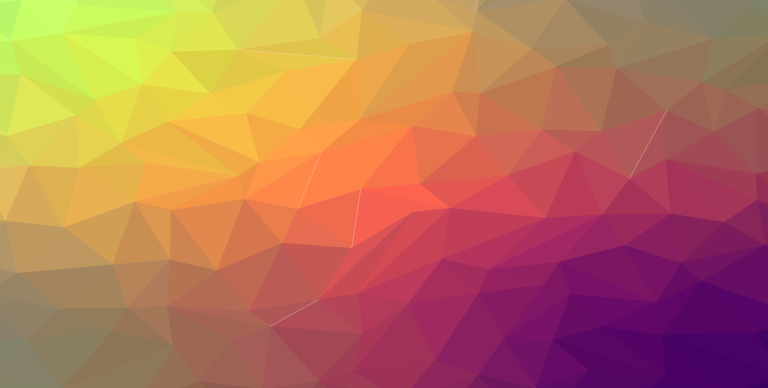
Write a Shadertoy shader that draws this background.

```glsl
// Low-poly gradient: a jittered, staggered lattice is split into flat triangles.
// Each triangle takes its colour from its centroid, as the mean of one ramp
// read left to right and the same ramp read top to bottom.

const vec2 CELL = vec2(0.160, 0.111);  // lattice spacing, in canvas heights
const float JITTER = 0.34;             // vertex scatter, in cells
const float LIFT = 0.13;               // rise of the rows across the centre
const float SHADE = 0.035;             // random brightness per triangle
const float GLINT_SHARE = 0.02;        // share of triangles with a bright seam
const float GLINT_WIDTH = 0.0011;
const float GLINT_ALPHA = 0.35;
const vec3 GLINT_COLOR = vec3(1.0, 0.86, 0.76);

// Lime, gold, coral, plum and indigo, evenly spaced
const int STOPS = 9;
const vec3 RAMP[STOPS] = vec3[STOPS](
    vec3(0.74, 1.00, 0.45), vec3(0.81, 0.97, 0.32), vec3(0.92, 0.82, 0.26),
    vec3(0.98, 0.63, 0.28), vec3(1.00, 0.40, 0.29), vec3(0.73, 0.22, 0.36),
    vec3(0.46, 0.06, 0.40), vec3(0.32, 0.01, 0.40), vec3(0.22, 0.00, 0.37));

vec2 hash22(vec2 p) {
    vec3 q = fract(p.xyx * vec3(0.1031, 0.1030, 0.0973));
    q += dot(q, q.yzx + 33.33);
    return fract((q.xx + q.yz) * q.zy);
}

float cross2(vec2 a, vec2 b) { return a.x * b.y - a.y * b.x; }

float rowLift(float x) { return LIFT * smoothstep(0.45, 1.45, x); }

vec3 ramp(float t) {
    float s = clamp(t, 0.0, 1.0) * float(STOPS - 1);
    int i = min(int(s), STOPS - 2);
    return mix(RAMP[i], RAMP[i + 1], s - float(i));
}

// Lattice vertex: odd rows shifted by half a cell, then scattered and lifted
vec2 vertex(vec2 id) {
    vec2 offset = (hash22(id + 41.0) - 0.5) * 2.0 * JITTER;
    vec2 v = (id + vec2(0.5 * mod(id.y, 2.0), 0.0) + offset) * CELL;
    return v + vec2(0.0, rowLift(v.x));
}

// Signed distance to the line a-b, positive on its right side
float edgeDist(vec2 p, vec2 a, vec2 b) {
    return -cross2(normalize(b - a), p - a);
}

float segmentDist(vec2 p, vec2 a, vec2 b) {
    vec2 ab = b - a;
    return length(p - a - ab * clamp(dot(p - a, ab) / dot(ab, ab), 0.0, 1.0));
}

// Adds a counterclockwise triangle: rgb is weighted colour, a is coverage
void addTriangle(vec2 p, vec2 a, vec2 b, vec2 c, float pixel,
                 inout vec4 sum, inout float glint) {
    vec2 centre = (a + b + c) / 3.0;
    vec2 rnd = hash22(centre * 317.0 + 500.0);

    float d = max(edgeDist(p, a, b), max(edgeDist(p, b, c), edgeDist(p, c, a)));
    float cover = clamp(0.5 - d / pixel, 0.0, 1.0);
    vec2 uv = centre * vec2(iResolution.y / iResolution.x, 1.0);
    vec3 color = 0.5 * (ramp(uv.x) + ramp(1.0 - uv.y));
    color *= 1.0 + SHADE * (2.0 * rnd.x - 1.0);
    sum += vec4(color, 1.0) * cover;

    if (rnd.y < GLINT_SHARE) {
        float seam = segmentDist(p, c, a) - GLINT_WIDTH;
        glint = max(glint, clamp(0.5 - seam / pixel, 0.0, 1.0));
    }
}

void mainImage(out vec4 fragColor, in vec2 fragCoord) {
    float pixel = 1.0 / iResolution.y;
    vec2 p = fragCoord * pixel;
    vec2 home = floor((p - vec2(0.0, rowLift(p.x))) / CELL);
    vec4 sum = vec4(0.0);
    float glint = 0.0;

    // Nearby quads, each cut along the diagonal giving the fuller triangles
    for (int j = -1; j <= 1; j++) {
        for (int i = -2; i <= 1; i++) {
            vec2 id = home + vec2(i, j);
            vec2 a = vertex(id);
            vec2 b = vertex(id + vec2(1.0, 0.0));
            vec2 c = vertex(id + vec2(1.0, 1.0));
            vec2 d = vertex(id + vec2(0.0, 1.0));
            float cutAC = min(cross2(b - a, c - a), cross2(c - a, d - a));
            float cutBD = min(cross2(b - a, d - a), cross2(c - b, d - b));
            if (cutAC > cutBD) {
                addTriangle(p, a, b, c, pixel, sum, glint);
                addTriangle(p, a, c, d, pixel, sum, glint);
            } else {
                addTriangle(p, a, b, d, pixel, sum, glint);
                addTriangle(p, b, c, d, pixel, sum, glint);
            }
        }
    }

    vec3 color = sum.rgb / max(sum.a, 0.001);
    fragColor = vec4(mix(color, GLINT_COLOR, GLINT_ALPHA * glint), 1.0);
}
```
